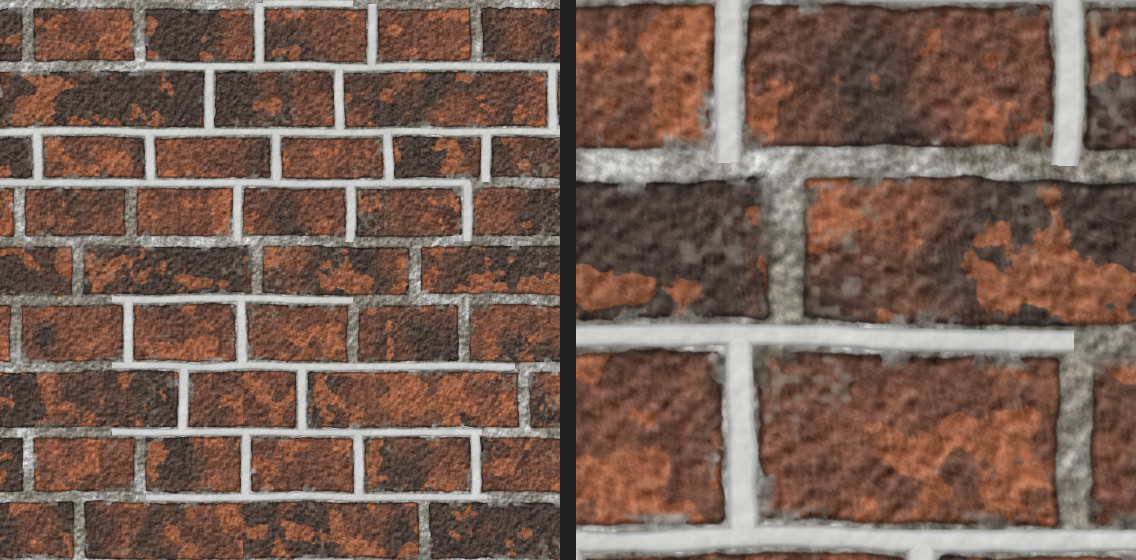
Left, the full canvas; right, a detail of the centre.
Write a three.js fragment shader that draws this texture.

```glsl
#define ROWS 9.0
#define GAP vec2(0.0102, 0.0096)
#define BEAD_WIDTH vec2(0.0092, 0.0072)
#define SEAM 0.434
#define SPALL_SPOT vec2(0.74, 0.285)
#define CLAY vec3(0.40, 0.275, 0.228)
#define HOT_CLAY vec3(0.50, 0.325, 0.255)
#define SOOT vec3(0.27, 0.235, 0.215)
#define ORANGE vec3(0.63, 0.385, 0.27)
#define MORTAR vec3(0.60, 0.575, 0.525)
#define BEAD vec3(0.80, 0.80, 0.795)
varying vec2 vUv;

float hash(vec2 p) {
  return fract(sin(dot(p, vec2(127.1, 311.7))) * 43758.5453);
}
float noise(vec2 p) {
  vec2 i = floor(p), f = fract(p);
  f = f * f * (3.0 - 2.0 * f);
  return mix(mix(hash(i), hash(i + vec2(1.0, 0.0)), f.x),
             mix(hash(i + vec2(0.0, 1.0)), hash(i + 1.0), f.x), f.y);
}
float fbm(vec2 p) {
  float sum = 0.0, amp = 0.5;
  for (int i = 0; i < 5; i++) {
    sum += amp * noise(p);
    p = mat2(1.6, 1.2, -1.2, 1.6) * p + 3.7;
    amp *= 0.5;
  }
  return sum;
}
// Courses from the top down, w is the height.
// Headers (z < 0): start, bow. Stretchers: three joints.
vec4 course(float row) {
  if (row < 0.5) return vec4(0.050, 0.014, -1.0, 0.113);
  if (row < 1.5) return vec4(0.375, 0.607, 0.988, 0.116);
  if (row < 2.5) return vec4(0.068, 0.025, -1.0, 0.091);
  if (row < 3.5) return vec4(0.035, -0.010, -1.0, 0.104);
  if (row < 4.5) return vec4(0.139, 0.460, 0.742, 0.104);
  if (row < 5.5) return vec4(0.029, 0.003, -1.0, 0.120);
  if (row < 6.5) return vec4(0.326, 0.539, 0.935, 0.118);
  if (row < 7.5) return vec4(0.050, -0.010, -1.0, 0.115);
  return vec4(0.142, 0.758, 0.758, 0.119);
}
// Spans of white pointing: xy on the bed above, zw on upright joints.
vec4 pointing(float row) {
  if (row < 0.5) return vec4(0.47, 0.63, 0.40, 0.70);
  if (row < 1.5) return vec4(0.26, 1.0, 0.0, 1.0);
  if (row < 2.5) return vec4(0.0, 1.0, 0.0, 1.0);
  if (row < 3.5) return vec4(0.0, 0.84, 0.40, 0.90);
  if (row < 4.5) return vec4(2.0);
  if (row < 5.5) return vec4(0.20, 0.63, 0.20, 0.45);
  if (row < 6.5) return vec4(0.20, 0.92, 0.30, 0.60);
  if (row < 7.5) return vec4(0.20, 0.86, 0.40, 0.90);
  return vec4(0.26, 0.87, 2.0, 2.0);
}
float joint(vec4 c, float k) {
  if (c.z < 0.0) return c.x + k / 5.0 + (k > 1.5 && k < 3.5 ? c.y : 0.0);
  return k < 0.5 ? c.x : (k < 1.5 ? c.y : c.z);
}
float within(float x, vec2 span) { return step(span.x, x) * step(x, span.y); }

void main() {
  vec2 uv = vUv;
  vec2 p = uv + 0.005 * (vec2(noise(uv * 13.0), noise(uv * 11.0 + 40.0)) - 0.5);
  // Course, brick and nearest upright joint
  float depth = fract(1.0 - p.y - 0.0065), top = 0.0, row = 0.0;
  vec4 c = course(0.0);
  for (int i = 0; i < 8; i++) {
    if (depth < top + c.w) break;
    top += c.w;
    row += 1.0;
    c = course(row);
  }
  float left = 1.0, head = 1.0, nearX = 0.0, brick = 0.0;
  for (int i = 0; i < 5; i++) {
    float x = joint(c, float(i)), s = fract(p.x - x);
    if (s < left) { left = s; brick = float(i); }
    if (min(s, 1.0 - s) < head) { head = min(s, 1.0 - s); nearX = x; }
  }
  float below = depth - top, bedRow = row;
  if (below > 0.5 * c.w) { below -= c.w; bedRow = mod(row + 1.0, ROWS); }
  float bed = abs(below);
  // Rounded, crumbling brick outline, positive inside
  vec2 q = 0.004 - (vec2(head, bed) - GAP);
  float inside = 0.004 - length(max(q, 0.0)) - min(max(q.x, q.y), 0.0);
  inside += 0.006 * (fbm(uv * 65.0) - 0.48);
  // Fired clay, soot and spalled patches
  float side = step(SEAM, uv.x) * step(2.5, row), stretcher = step(0.0, c.z);
  vec2 id = vec2(brick + 6.0 * side, row);
  float tone = hash(id + 2.3), grain = fbm(uv * 150.0);
  float relief = grain - fbm(uv * 150.0 + vec2(0.35, -0.5));
  vec2 shift = 17.0 * vec2(tone, hash(id + 8.1));
  vec3 face = mix(CLAY, HOT_CLAY, smoothstep(0.25, 0.7, fbm(uv * 16.0 + shift)));
  float soot = fbm(uv * vec2(14.0, 9.0) + shift) + 0.35 * (tone - 0.5);
  soot += 0.09 * stretcher + 0.05 * side;
  face = mix(face, SOOT, 0.9 * smoothstep(0.38, 0.72, soot));
  vec2 spot = (uv - SPALL_SPOT) / vec2(0.17, 0.045);
  float spall = fbm(uv * 30.0 + shift) + 0.08 * hash(id + 5.7) + 0.03 * stretcher;
  spall += 0.06 * exp(-max(inside, 0.0) * 90.0) + 0.13 * exp(-dot(spot, spot));
  face = mix(face, ORANGE, 0.8 * smoothstep(0.64, 0.70, spall));
  face = face * (0.68 + 0.66 * grain) + 0.22 * relief;
  float fleck = noise(uv * 170.0) * smoothstep(0.52, 0.72, fbm(uv * 9.0 + 31.0));
  face = mix(face, MORTAR, 0.5 * smoothstep(0.45, 0.9, fleck));
  face *= mix(0.55, 1.0, smoothstep(0.0, 0.005, inside));
  // Sandy mortar, smeared over some brick edges
  vec3 sand = mix(MORTAR * 0.88, BEAD * 0.92, smoothstep(0.4, 0.75, fbm(uv * 22.0 + 9.0)));
  sand = sand * (0.7 + 0.6 * grain) + 0.3 * relief;
  sand *= mix(1.0, 0.78, smoothstep(-0.004, 0.0, inside));
  float smear = smoothstep(0.64, 0.70, fbm(uv * 38.0 + 70.0) + 0.08);
  smear *= 1.0 - smoothstep(0.003, 0.010, inside);
  vec3 color = mix(sand, face, smoothstep(-0.001, 0.001, inside) * (1.0 - 0.8 * smear));
  // Smooth white beads along pointed joints
  vec2 bead = 1.0 - vec2(head, bed) / BEAD_WIDTH + 0.35 * (fbm(uv * 50.0 + 20.0) - 0.5);
  bead *= vec2(within(fract(nearX), pointing(row).zw), within(uv.x, pointing(bedRow).xy));
  float ridge = max(bead.x, bead.y), light = mix(0.76, 1.02, smoothstep(0.0, 0.55, ridge));
  light -= 0.1 * step(bead.x, bead.y) * smoothstep(0.0, BEAD_WIDTH.y, below);
  light += 0.12 * (fbm(uv * 40.0) - 0.48) + 0.1 * relief;
  color = mix(color, BEAD * light, smoothstep(0.0, 0.16, ridge));
  gl_FragColor = vec4(clamp(color, 0.0, 1.0), 1.0);
}
```
